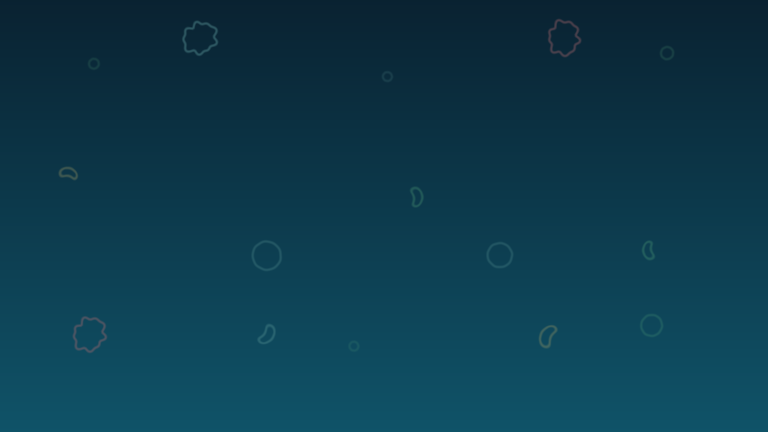
This background is drawn by a WebGL 1 fragment shader. Its source:

```glsl
precision highp float;
// Deep teal water gradient with sparse, faint outlines of rings, beans and wavy cells.
uniform vec2 u_resolution;

float hash(float n) {
  return fract(sin(n * 12.9898 + 4.137) * 43758.547);
}

mat2 rotation(float angle) {
  float c = cos(angle), s = sin(angle);
  return mat2(c, -s, s, c);
}

// Approximate distance to a closed curve whose radius varies with the angle.
float wavyRing(vec2 p, float radius, float wobble, float phase) {
  float a = atan(p.y, p.x);
  float wave = sin(2.0 * a + phase) * 0.6 + sin(6.0 * a - phase) * 0.5
             + sin(9.0 * a + 2.0 * phase) * 0.5;
  float slope = 1.2 * cos(2.0 * a + phase) + 3.0 * cos(6.0 * a - phase)
              + 4.5 * cos(9.0 * a + 2.0 * phase);
  float bend = wobble * slope / (1.0 + wobble * wave);
  return (length(p) - radius * (1.0 + wobble * wave)) / sqrt(1.0 + bend * bend);
}

// Distance to a lopsided capsule with a shallow dent in one side.
float bean(vec2 p, float size) {
  p /= size;
  p.y += 0.14 * cos(3.0 * p.x);
  float radius = 0.42 + 0.08 * clamp(p.x, -1.0, 1.0);
  p.x -= clamp(p.x, -0.5, 0.5);
  return (length(p) - radius) * size * 0.94;
}

vec3 lineColour(float pick) {
  if (pick < 0.45) return vec3(0.72, 0.66, 0.40);
  if (pick < 0.75) return vec3(0.42, 0.66, 0.64);
  return vec3(0.34, 0.66, 0.48);
}

void main() {
  vec2 p = gl_FragCoord.xy / u_resolution.y;
  float aspect = u_resolution.x / u_resolution.y;
  float pixel = 1.0 / u_resolution.y;

  // Water: dark at the top, brighter teal below.
  vec3 colour = mix(vec3(0.060, 0.325, 0.408), vec3(0.037, 0.133, 0.193), p.y);

  // One outline in each cell of a jittered five by three grid.
  for (int i = 0; i < 15; i++) {
    float id = float(i);
    vec2 cell = vec2(mod(id, 5.0), floor(id / 5.0));
    vec2 jitter = vec2(hash(id + 0.3), hash(id + 31.7));
    vec2 centre = (cell + mix(vec2(0.2), vec2(0.8), jitter)) * vec2(aspect / 5.0, 1.0 / 3.0);
    float kind = mod(id * 7.0, 15.0);
    float sizePick = hash(id + 57.1);
    float phase = 6.2832 * hash(id + 83.9);
    vec2 q = rotation(phase) * (p - centre);

    float d;
    float opacity;
    vec3 ink = lineColour(hash(id + 107.3));
    if (kind < 2.5) {
      d = wavyRing(q, 0.036, 0.14, phase);
      ink = kind < 1.5 ? vec3(0.72, 0.42, 0.44) : vec3(0.42, 0.68, 0.68);
      opacity = 0.36;
    } else if (kind < 7.5) {
      d = bean(q, mix(0.021, 0.030, sizePick));
      opacity = 0.29;
    } else {
      d = wavyRing(q, mix(0.010, 0.041, sizePick * sizePick), 0.015, phase);
      opacity = mix(0.14, 0.25, sizePick);
    }

    // Soft thin stroke.
    float stroke = 1.0 - smoothstep(0.0, 0.0042 + 0.5 * pixel, abs(d));
    colour = mix(colour, ink, stroke * opacity);
  }

  gl_FragColor = vec4(colour, 1.0);
}
```
